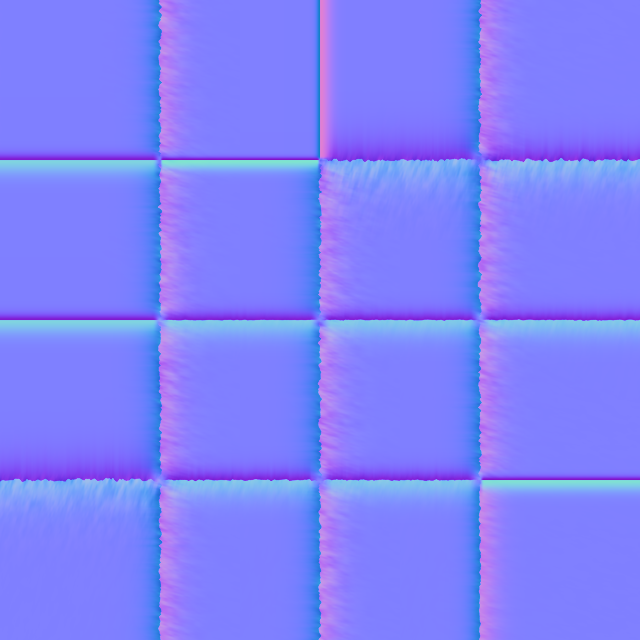
This texture map is drawn by a three.js fragment shader. Its source:

```glsl
// Tangent-space normal map of a 4 by 4 grid of pillowy tiles with worn seams.
// Each seam gives a slope that is steep on one side and broad on the other;
// its softness varies by segment, and noise frays the softer ones.
varying vec2 vUv;

float hash(vec2 p) {
  return fract(sin(dot(p, vec2(127.1, 311.7))) * 43758.5453);
}

float noise(vec2 p) {
  vec2 i = floor(p), f = fract(p);
  f = f * f * (3.0 - 2.0 * f);
  return mix(mix(hash(i), hash(i + vec2(1.0, 0.0)), f.x),
             mix(hash(i + vec2(0.0, 1.0)), hash(i + 1.0), f.x), f.y);
}

float pick(vec4 values, float index) {
  return dot(values, vec4(equal(vec4(0.0, 1.0, 2.0, 3.0), vec4(index))));
}

// Only the three inner grid lines are seams
float nearestSeam(float t) {
  return clamp(floor(t * 4.0 + 0.5), 1.0, 3.0);
}

// Softness of each segment, listed along the seam
float softness(vec4 first, vec4 second, vec4 third, float seam, float along) {
  vec4 segments = seam < 1.5 ? first : seam < 2.5 ? second : third;
  return pick(segments, min(floor(along * 4.0), 3.0));
}

// Slope (across, along) at signed distance d from a seam
vec2 seamSlope(float d, float along, float soft, float seed) {
  float fray = smoothstep(0.5, 1.4, soft);
  float jitter = noise(vec2(along * 170.0, seed)) + 0.5 * noise(vec2(along * 380.0, seed + 9.0)) - 0.75;
  float edge = d + jitter * 0.005 * fray;

  // Steep side and broad side
  float steep = -1.2 / sqrt(soft) * exp(-abs(edge) / (0.011 * soft));
  float broad = 0.66 / sqrt(soft) * exp(-pow(abs(edge) / (0.026 * sqrt(soft)), 1.5));
  float across = mix(steep, broad, smoothstep(-0.0012, 0.0012, edge));

  // Fine creases running away from the seam
  vec2 q = vec2(along * 150.0 + d * 40.0, d * 50.0 + seed);
  float crease = 0.65 * noise(q) + 0.35 * noise(q * 2.3) - 0.5;
  crease *= fray * exp(-abs(d) / (d > 0.0 ? 0.02 * soft : 0.006));

  // Seams flatten where they cross
  float crossing = abs(along - nearestSeam(along) * 0.25);
  float taper = smoothstep(0.0, 0.024 * min(soft, 1.0), crossing);
  return vec2(across * taper + crease * 0.35, crease * 0.75);
}

void main() {
  float column = nearestSeam(vUv.x);
  float row = nearestSeam(vUv.y);

  // Upright seams, segments from bottom to top
  float uprightSoft = softness(vec4(1.3, 1.4, 1.5, 1.3),
                               vec4(1.3, 1.5, 1.7, 0.28),
                               vec4(1.0, 1.3, 1.4, 1.4), column, vUv.y);
  // Level seams, segments from left to right
  float levelSoft = softness(vec4(2.1, 0.95, 0.9, 0.28),
                             vec4(0.5, 0.75, 0.8, 0.85),
                             vec4(0.5, 0.22, 2.1, 1.6), row, vUv.x);

  vec2 upright = seamSlope(vUv.x - column * 0.25, vUv.y, uprightSoft, column * 17.0);
  vec2 level = seamSlope(row * 0.25 - vUv.y, vUv.x, levelSoft, row * 31.0 + 5.0);

  // Encode the summed slopes as a unit normal
  vec3 normal = normalize(vec3(upright + level.yx, 1.0));
  gl_FragColor = vec4(normal * 0.5 + 0.5, 1.0);
}
```
